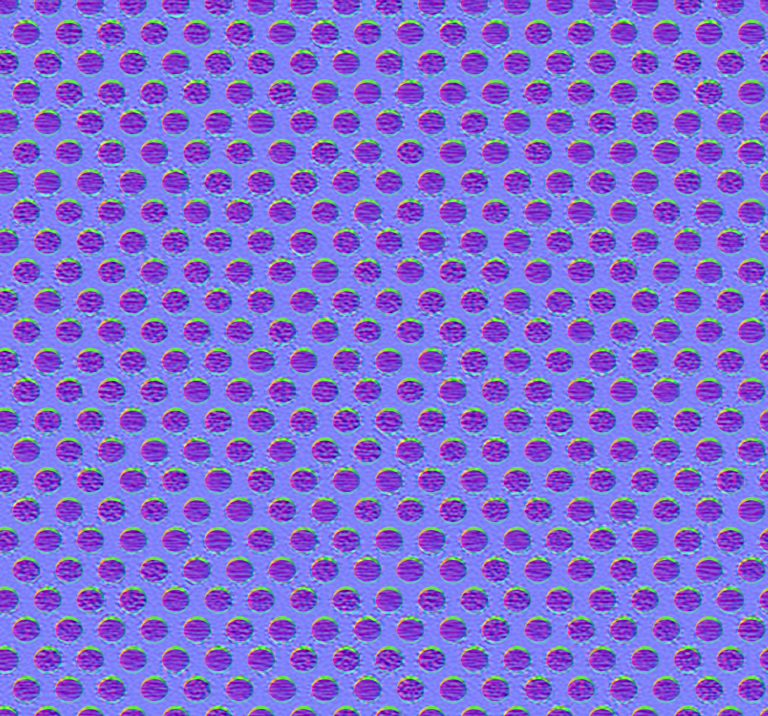
A WebGL 2 fragment shader for this texture map:

```glsl
#version 300 es
precision highp float;
// Tiling normal map of a sheet punched with staggered round dimples, with fine embossed grain.

uniform vec2 u_resolution;
out vec4 outColor;

const vec2 GRID = vec2(18.0, 24.0);        // dimples across, rows up
const float ROW_HEIGHT = 0.70;             // row spacing / dimple spacing
const vec2 GRID_SHIFT = vec2(0.115, -0.12);
const float RIM_RADIUS = 0.328;
const vec2 BOWL_RADII = vec2(0.308, 0.254);

const vec3 FLAT_BLUE = vec3(0.50, 0.51, 0.99);
const vec3 BOWL_PURPLE = vec3(0.50, 0.20, 0.82);
const vec3 RIM_GREEN = vec3(0.40, 0.90, 0.30);
const vec3 RIM_AMBER = vec3(0.88, 0.71, 0.41);
const vec3 RIM_PINK = vec3(0.75, 0.46, 0.73);
const vec3 RIM_TEAL = vec3(0.16, 0.56, 0.58);
const vec3 RIM_CYAN = vec3(0.43, 0.71, 0.82);

float hash(vec2 p) {
    vec3 q = fract(p.xyx * vec3(0.1031, 0.1030, 0.0973));
    q += dot(q, q.yzx + 33.33);
    return fract((q.x + q.y) * q.z);
}

// Gradient at a lattice corner, wrapped to the period
float corner(vec2 cell, vec2 offset, vec2 period) {
    float angle = 6.28318 * hash(mod(cell, period) + 7.0);
    return dot(vec2(cos(angle), sin(angle)), offset);
}

float gradientNoise(vec2 p, vec2 period) {
    vec2 i = floor(p), f = p - i;
    vec2 w = f * f * f * (f * (f * 6.0 - 15.0) + 10.0);
    vec2 e = vec2(1.0, 0.0);
    float low = mix(corner(i, f, period), corner(i + e, f - e, period), w.x);
    float high = mix(corner(i + e.yx, f - e.yx, period), corner(i + 1.0, f - 1.0, period), w.x);
    return mix(low, high, w.y);
}

// Slope of a noise height field, for the embossed look
vec2 grainSlope(vec2 uv, vec2 period) {
    vec2 p = uv * period;
    float h = gradientNoise(p, period);
    vec2 ahead = vec2(gradientNoise(p + vec2(0.5, 0.0), period),
                      gradientNoise(p + vec2(0.0, 0.5), period));
    return h - ahead;
}

// Offset to the nearest dimple centre (xy) and its wrapped cell (zw)
vec4 nearestDimple(vec2 p) {
    vec4 best = vec4(9.0);
    for (int k = 0; k < 2; k++) {
        float row = floor(p.y) + float(k);
        float x = p.x - 0.5 * mod(row, 2.0);
        float column = floor(x + 0.5);
        vec2 offset = vec2(x - column, (p.y - row) * ROW_HEIGHT);
        if (length(offset) < length(best.xy)) best = vec4(offset, mod(vec2(column, row), GRID));
    }
    return best;
}

// Rim colour by direction from the centre
vec3 rimColor(vec2 dir) {
    vec3 top = mix(RIM_AMBER, RIM_GREEN, smoothstep(-0.75, -0.15, dir.x));
    top = mix(top, RIM_TEAL, smoothstep(0.45, 1.0, dir.x));
    vec3 side = mix(RIM_PINK, RIM_TEAL, smoothstep(-0.6, 0.6, dir.x));
    vec3 lower = mix(side, RIM_CYAN, smoothstep(0.2, 0.75, -dir.y));
    return mix(lower, top, smoothstep(0.0, 0.5, dir.y));
}

// Purple floor, warmer at the left wall and cooler at the right
vec3 bowlColor(vec2 offset) {
    vec2 q = offset / BOWL_RADII;
    float wall = smoothstep(0.55, 1.0, length(q));
    vec3 color = BOWL_PURPLE + vec3(0.0, -0.05, -0.06) * q.y;
    color.r -= 0.24 * wall * q.x;
    color.g += 0.10 * wall * max(q.x, 0.0);
    return color;
}

float disc(float signedDistance, float blur) {
    return 1.0 - smoothstep(-blur, blur, signedDistance);
}

void main() {
    vec2 uv = gl_FragCoord.xy / u_resolution;
    float blur = max(0.018, 0.7 * GRID.x / u_resolution.x);

    vec4 dimple = nearestDimple(uv * GRID - GRID_SHIFT);
    vec2 offset = dimple.xy;
    float r = length(offset);
    vec2 dir = offset / max(r, 0.001);

    // Coverage of the outer rim and the inner bowl
    float rim = disc(r - RIM_RADIUS, blur);
    vec2 q = (offset + vec2(0.0, 0.008)) / BOWL_RADII;
    float bowl = disc((length(q) - 1.0) * BOWL_RADII.y, blur);

    // Grain: patchy around the rims, streaked and uneven inside the bowls
    float patches = smoothstep(-0.3, 0.35, gradientNoise(uv * GRID, GRID));
    float halo = 1.0 - smoothstep(RIM_RADIUS, 0.49, r);
    vec2 fine = grainSlope(uv, GRID * vec2(9.0, 8.0));
    vec2 streak = grainSlope(uv, GRID * vec2(3.0, 10.0)) * vec2(0.4, 1.0);
    float rough = mix(0.08, 0.42, hash(dimple.zw + 3.0));
    vec2 outside = fine * mix(0.08, 0.46, halo * patches);
    outside += dir * 0.045 * halo * patches * sin(r * 95.0);
    vec2 inside = fine * rough + streak * 0.30;
    vec2 slope = mix(outside, inside, bowl);

    vec3 color = mix(FLAT_BLUE, rimColor(dir), rim);
    color = mix(color, bowlColor(offset), bowl);
    color += vec3(slope, 0.35 * slope.y - 0.3 * length(slope));
    outColor = vec4(clamp(color, 0.0, 1.0), 1.0);
}
```
